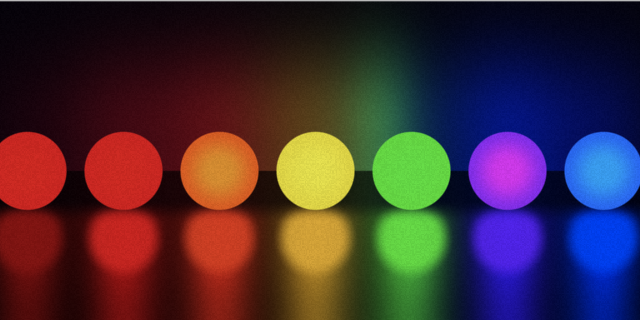
A WebGL 2 fragment shader for this background:

```glsl
#version 300 es
precision highp float;

uniform vec2 u_resolution;
out vec4 outColor;

const vec3 ballCore[7] = vec3[7](
    vec3(0.79, 0.16, 0.13), vec3(0.79, 0.16, 0.13), vec3(0.82, 0.54, 0.19),
    vec3(0.88, 0.86, 0.30), vec3(0.39, 0.84, 0.27), vec3(0.79, 0.22, 0.90),
    vec3(0.22, 0.60, 0.92));
const vec3 ballRim[7] = vec3[7](
    vec3(0.78, 0.15, 0.13), vec3(0.78, 0.15, 0.13), vec3(0.83, 0.36, 0.14),
    vec3(0.86, 0.82, 0.27), vec3(0.39, 0.83, 0.26), vec3(0.50, 0.18, 0.90),
    vec3(0.16, 0.40, 0.93));
const vec3 streakColor[7] = vec3[7](
    vec3(0.47, 0.07, 0.06), vec3(0.62, 0.09, 0.08), vec3(0.68, 0.16, 0.10),
    vec3(0.66, 0.49, 0.15), vec3(0.28, 0.64, 0.17), vec3(0.18, 0.08, 0.76),
    vec3(0.00, 0.17, 0.83));
const vec3 poolColor[7] = vec3[7](
    vec3(0.50, 0.08, 0.07), vec3(0.78, 0.15, 0.13), vec3(0.80, 0.25, 0.14),
    vec3(0.83, 0.64, 0.22), vec3(0.40, 0.85, 0.27), vec3(0.32, 0.14, 0.90),
    vec3(0.00, 0.25, 0.93));
const vec3 wallColor[7] = vec3[7](
    vec3(0.06, 0.00, 0.01), vec3(0.19, 0.02, 0.03), vec3(0.29, 0.04, 0.04),
    vec3(0.28, 0.22, 0.05), vec3(0.00, 0.07, 0.16), vec3(0.00, 0.06, 0.42),
    vec3(0.00, 0.03, 0.24));

float hash(vec2 p) {
    vec3 q = fract(vec3(p.xyx) * 0.1031);
    q += dot(q, q.yzx + 33.33);
    return fract((q.x + q.y) * q.z);
}

float bell(float x, float width) {
    return exp(-x * x / (width * width));
}

float ballX(int i) {
    return 0.086 + 0.3 * float(i);
}

void main() {
    vec2 p = gl_FragCoord.xy / u_resolution.y;
    p.x *= 2.0 * u_resolution.y / u_resolution.x;
    float pixel = 1.0 / u_resolution.y;

    // Light spilled on the wall and streaks on the glossy floor
    vec3 spill = vec3(0.10, 0.29, 0.08) * bell(p.x - 1.19, 0.12);
    vec3 streaks = vec3(0.0);
    for (int i = 0; i < 7; i++) {
        float dx = p.x - ballX(i);
        spill += wallColor[i] * bell(dx, 0.2);
        streaks += streakColor[i] * bell(dx, 0.105);
    }
    vec3 wall = vec3(0.015, 0.01, 0.035) + spill * bell(max(p.y - 0.6, 0.0), 0.26);

    // Dark shelf edge, then the floor fading towards the viewer
    float shelf = smoothstep(0.466 + pixel, 0.466 - pixel, p.y);
    vec3 color = mix(wall, wall * 0.33, shelf);
    float floorMask = smoothstep(0.375, 0.30, p.y);
    vec3 ground = spill * 0.3 + streaks * mix(0.62, 1.0, smoothstep(0.0, 0.28, p.y));
    color = mix(color, ground, floorMask);

    // Bright reflected pools and the balls above them
    for (int i = 0; i < 7; i++) {
        vec2 center = vec2(ballX(i), 0.466);
        float pool = smoothstep(0.135, 0.075, length(p - vec2(center.x, 0.255)));
        color = mix(color, poolColor[i], pool * floorMask * 0.9);
        float d = length(p - center);
        vec3 ball = mix(ballCore[i], ballRim[i], smoothstep(0.03, 0.122, d));
        color = mix(color, ball, smoothstep(0.122 + pixel, 0.122 - pixel, d));
    }

    // Fine grain and a pale line along the top
    float grain = hash(floor(p * 256.0)) - 0.5;
    color += grain * (0.015 + 0.05 * color);
    color = mix(color, vec3(0.75), smoothstep(0.996 - pixel, 0.996 + pixel, p.y));
    outColor = vec4(clamp(color, 0.0, 1.0), 1.0);
}
```
